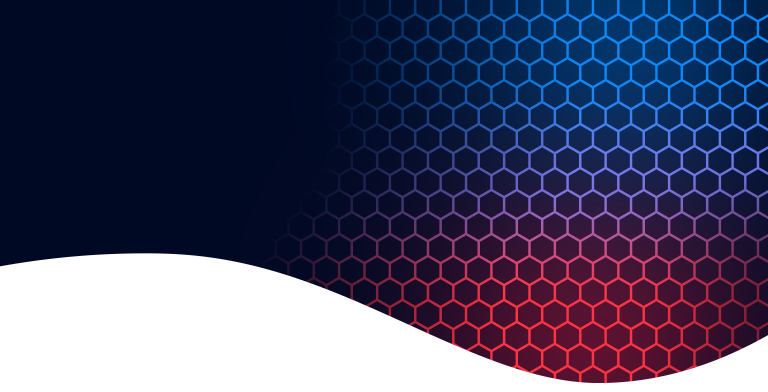
A Shadertoy shader for this background:

```glsl
const vec3 NAVY = vec3(0.0, 0.035, 0.14);
const vec3 BLUE_GLOW = vec3(0.0, 0.175, 0.28);
const vec3 RED_GLOW = vec3(0.36, 0.03, 0.04);
const vec3 LINE_RED = vec3(1.0, 0.20, 0.26);
const vec3 LINE_VIOLET = vec3(0.45, 0.48, 0.92);
const vec3 LINE_BLUE = vec3(0.05, 0.53, 0.96);
const vec3 WAVE_COLOR = vec3(1.0);

const vec2 BLUE_CENTER = vec2(1.60, 0.90);
const vec2 RED_CENTER = vec2(1.51, 0.11);
const float GLOW_RADIUS = 0.41;

const float HEX_PITCH = 0.06476;
const vec2 HEX_ORIGIN = vec2(0.9298, 0.5903);
const float LINE_HALF_WIDTH = 0.0031;
const float FADE_LENGTH = 0.65;

const vec2 CREST = vec2(0.369, 0.3537);
const vec2 TROUGH = vec2(1.527, 0.0229);
const float CREST_BEND = 0.243;
const float TROUGH_BEND = 0.654;
const float WAVE_SKEW = 1.16;

float glow(vec2 p, vec2 center) {
    vec2 d = (p - center) / GLOW_RADIUS;
    return exp(-dot(d, d));
}

// Distance to the nearest side of a pointy-topped honeycomb
float honeycombDistance(vec2 p) {
    vec2 cell = HEX_PITCH * vec2(1.0, sqrt(3.0));
    vec2 a = mod(p - HEX_ORIGIN + 0.5 * cell, cell) - 0.5 * cell;
    vec2 b = mod(p - HEX_ORIGIN, cell) - 0.5 * cell;
    vec2 q = abs(dot(a, a) < dot(b, b) ? a : b);
    return 0.5 * HEX_PITCH - max(q.x, dot(q, vec2(0.5, 0.8660)));
}

// Crest and trough are parabolas joined by a skewed ease
float waveHeight(float x) {
    float t = clamp((x - CREST.x) / (TROUGH.x - CREST.x), 0.0, 1.0);
    float height = mix(CREST.y, TROUGH.y, smoothstep(0.0, 1.0, pow(t, WAVE_SKEW)));
    float left = min(x - CREST.x, 0.0);
    float right = max(x - TROUGH.x, 0.0);
    return height - CREST_BEND * left * left + TROUGH_BEND * right * right;
}

vec3 lineColor(float y) {
    vec3 warm = mix(LINE_RED, LINE_VIOLET, smoothstep(0.2, 0.58, y));
    return mix(warm, LINE_BLUE, smoothstep(0.56, 0.82, y));
}

// Lines dissolve to the left and dim at the lower right
float lineStrength(vec2 p) {
    float start = mix(0.64, 0.83, smoothstep(0.3, 0.62, p.y));
    float fade = clamp((p.x - start) / FADE_LENGTH, 0.0, 1.0);
    float corner = smoothstep(1.6, 1.95, p.x) * (1.0 - smoothstep(0.3, 0.65, p.y));
    return fade * (1.0 - 0.55 * corner);
}

void mainImage(out vec4 fragColor, in vec2 fragCoord) {
    vec2 p = fragCoord / iResolution.y;
    float pixel = 1.0 / iResolution.y;

    // Backdrop
    vec3 color = NAVY + BLUE_GLOW * glow(p, BLUE_CENTER) + RED_GLOW * glow(p, RED_CENTER);

    // Honeycomb
    float line = clamp((LINE_HALF_WIDTH - honeycombDistance(p)) / pixel + 0.5, 0.0, 1.0);
    color = mix(color, lineColor(p.y), line * lineStrength(p));

    // Wave, with the edge width corrected for slope
    float slope = (waveHeight(p.x + pixel) - waveHeight(p.x - pixel)) / (2.0 * pixel);
    float edge = (waveHeight(p.x) - p.y) / sqrt(1.0 + slope * slope);
    color = mix(color, WAVE_COLOR, clamp(edge / pixel + 0.5, 0.0, 1.0));

    fragColor = vec4(color, 1.0);
}
```
